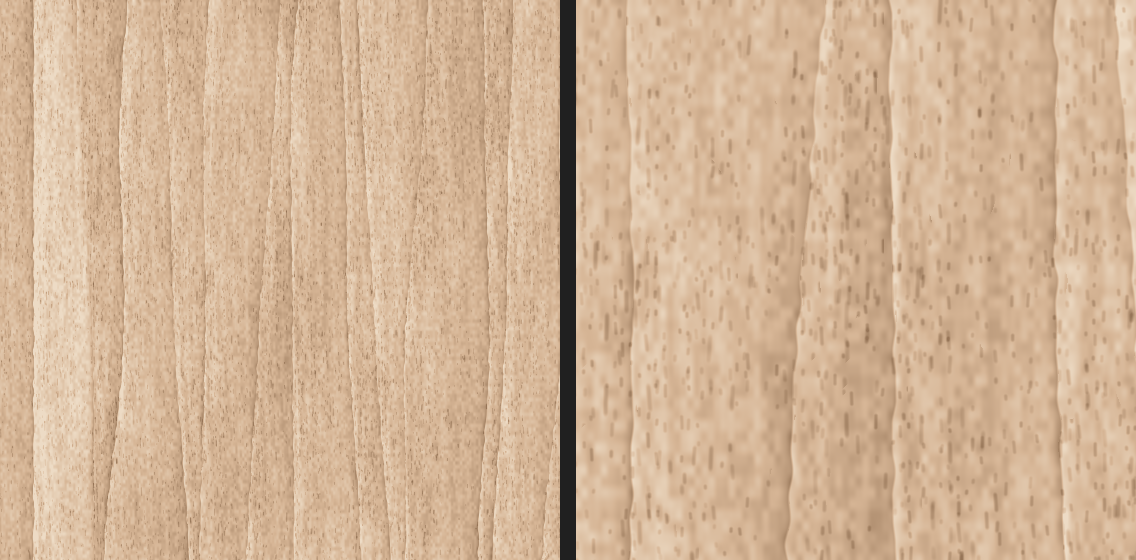
Left: the whole. Right: its middle third, enlarged.
A WebGL 1 fragment shader for this texture:

```glsl
precision highp float;

uniform vec2 u_resolution;

const float RING_COUNT = 13.0;
const vec3 DARK_WOOD = vec3(0.68, 0.55, 0.43);
const vec3 MID_WOOD = vec3(0.84, 0.71, 0.585);
const vec3 PALE_WOOD = vec3(0.90, 0.81, 0.71);
const float MID_TONE = 0.6;

float hash(vec2 p) {
  return fract(sin(dot(p, vec2(127.1, 311.7))) * 43758.5453);
}

float noise(vec2 p) {
  vec2 cell = floor(p);
  vec2 f = fract(p);
  f = f * f * (3.0 - 2.0 * f);
  float low = mix(hash(cell), hash(cell + vec2(1.0, 0.0)), f.x);
  float high = mix(hash(cell + vec2(0.0, 1.0)), hash(cell + vec2(1.0, 1.0)), f.x);
  return mix(low, high, f.y);
}

// Horizontal place of a growth line at height y; lines 1 and 2 bound the pale strip
float linePosition(float index, float y) {
  float ragged = 0.003 * (noise(vec2(index * 9.0, y * 70.0)) - 0.5);
  if (index == 1.0) return 0.06 + ragged;
  if (index == 2.0) return 0.137 + 0.03 * (1.0 - smoothstep(0.3, 1.0, y)) + ragged;
  float jitter = 0.75 * (hash(vec2(index, 3.0)) - 0.5);
  float slope = 0.11 * (hash(vec2(index, 8.0)) - 0.5);
  float bend = 0.03 * (noise(vec2(index * 7.0, y * 2.5)) - 0.5);
  return (index + jitter) / RING_COUNT + slope * (y - 0.5) + bend + ragged;
}

// Tone in x and pore density in y, built ring by ring from left to right
vec2 growthRings(vec2 p, float softness) {
  vec2 wood = vec2(0.55, 0.6);
  for (int i = 0; i < 15; i++) {
    float index = float(i);
    float d = p.x - linePosition(index, p.y);
    float before = max(-d, 0.0);
    float after = max(d, 0.0);
    float strength = 0.35 + 0.65 * noise(vec2(index * 5.0, p.y * 5.0));
    float broken = 0.6 + 0.6 * noise(vec2(index * 3.0, p.y * 45.0));
    wood.x -= 0.68 * strength * broken * exp(-before / 0.0028);
    wood.x -= 0.15 * exp(-before / 0.02);

    float tone = 0.54 + 0.17 * (hash(vec2(index, 21.0)) - 0.5);
    tone += 0.16 * exp(-after / 0.03);
    tone += 0.38 * strength * broken * exp(-after / 0.004);
    if (index == 1.0) tone += 0.37;
    float density = 0.2 + 0.8 * exp(-after / 0.045);
    wood = mix(wood, vec2(tone, density), smoothstep(-softness, softness, d));
  }
  return wood;
}

// Short upright pores, one at most per cell of a staggered grid
float pores(vec2 p, vec2 grid, float density, float seed) {
  vec2 q = p * grid;
  q.y += hash(vec2(floor(q.x), seed)) * 9.0;
  vec2 id = floor(q) + seed * 17.0;
  vec2 center = vec2(0.35 + 0.3 * hash(id + 1.3), 0.5);
  float reach = hash(id + 4.7);
  float halfLength = 0.03 + 0.3 * reach * reach;
  vec2 offset = fract(q) - center;
  offset.x += 0.5 * (hash(id + 6.1) - 0.5) * offset.y;
  offset.y = max(abs(offset.y) - halfLength, 0.0) * 2.0;
  float shape = 1.0 - smoothstep(0.04, 0.35, length(offset));
  return shape * step(hash(id), density) * (0.4 + 0.6 * hash(id + 9.2));
}

vec3 woodColor(float tone) {
  vec3 lower = mix(DARK_WOOD, MID_WOOD, tone / MID_TONE);
  vec3 upper = mix(MID_WOOD, PALE_WOOD, (tone - MID_TONE) / (1.0 - MID_TONE));
  return tone < MID_TONE ? lower : upper;
}

void main() {
  vec2 p = gl_FragCoord.xy / u_resolution;
  float softness = max(0.001, 0.7 / u_resolution.x);
  vec2 wood = growthRings(p, softness);
  float tone = wood.x;

  // Slight sway shared by the fibres
  vec2 fiber = p;
  fiber.x += 0.025 * noise(p * vec2(3.0, 2.0));

  // Broad clouds, long streaks and fine grain
  tone += 0.28 * (noise(p * vec2(6.0, 2.5) + 5.0) - 0.5);
  tone += 0.14 * (noise(p * vec2(16.0, 9.0) + 41.0) - 0.5);
  tone += 0.2 * (noise(fiber * vec2(75.0, 4.0)) - 0.5);
  tone += (0.08 + 0.34 * wood.y) * (noise(fiber * vec2(180.0, 20.0)) - 0.5);
  tone += 0.42 * (noise(fiber * vec2(250.0, 150.0) + 31.0) - 0.5);

  // Pores gather in loose patches near the start of each ring
  float patches = 0.4 + 1.2 * noise(p * vec2(26.0, 8.0) + 12.0);
  float density = 0.36 * wood.y * patches;
  for (int i = 0; i < 3; i++) {
    float layer = float(i);
    vec2 grid = vec2(160.0 + 23.0 * layer, 46.0 + 23.0 * layer);
    tone -= 0.5 * pores(fiber, grid, density, layer + 1.0);
  }

  gl_FragColor = vec4(woodColor(clamp(tone + 0.04, -0.35, 1.2)), 1.0);
}
```
